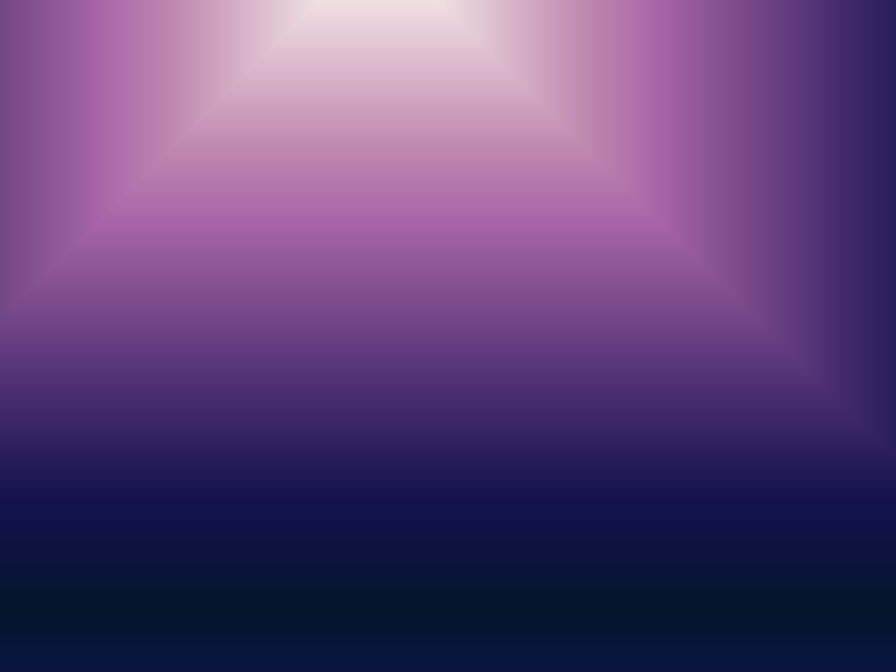
A WebGL 1 fragment shader for this background:

```glsl
precision highp float;
// Dusk backdrop: a square-shaped glow fading from pale rose through violet to navy.

uniform vec2 u_resolution;

// Distance from the centre of a square, constant along its edges.
float squareDistance(vec2 point, vec2 centre) {
    vec2 offset = abs(point - centre);
    return max(offset.x, offset.y);
}

// Blends towards the next colour between two distances.
vec3 addStop(vec3 colour, vec3 next, float start, float end, float d) {
    return mix(colour, next, clamp((d - start) / (end - start), 0.0, 1.0));
}

// Colour ramp from the bright core outwards.
vec3 duskRamp(float d) {
    const vec3 PALE = vec3(0.94, 0.88, 0.89);
    const vec3 ROSE = vec3(0.755, 0.535, 0.69);
    const vec3 ORCHID = vec3(0.655, 0.395, 0.655);
    const vec3 PLUM = vec3(0.285, 0.175, 0.435);
    const vec3 INDIGO = vec3(0.07, 0.07, 0.305);
    const vec3 MIDNIGHT = vec3(0.015, 0.08, 0.17);
    const vec3 NAVY = vec3(0.04, 0.08, 0.25);

    vec3 colour = addStop(PALE, ROSE, 0.087, 0.306, d);
    colour = addStop(colour, ORCHID, 0.306, 0.417, d);
    colour = addStop(colour, PLUM, 0.417, 0.675, d);
    colour = addStop(colour, INDIGO, 0.675, 0.833, d);
    colour = addStop(colour, MIDNIGHT, 0.833, 0.99, d);
    return addStop(colour, NAVY, 0.99, 1.087, d);
}

void main() {
    // Canvas heights on both axes, with the width fitted to 4:3.
    vec2 point = gl_FragCoord.xy / u_resolution * vec2(4.0 / 3.0, 1.0);

    // The glow sits just above the top edge, left of the middle.
    vec2 glowCentre = vec2(0.564, 1.087);
    gl_FragColor = vec4(duskRamp(squareDistance(point, glowCentre)), 1.0);
}
```
